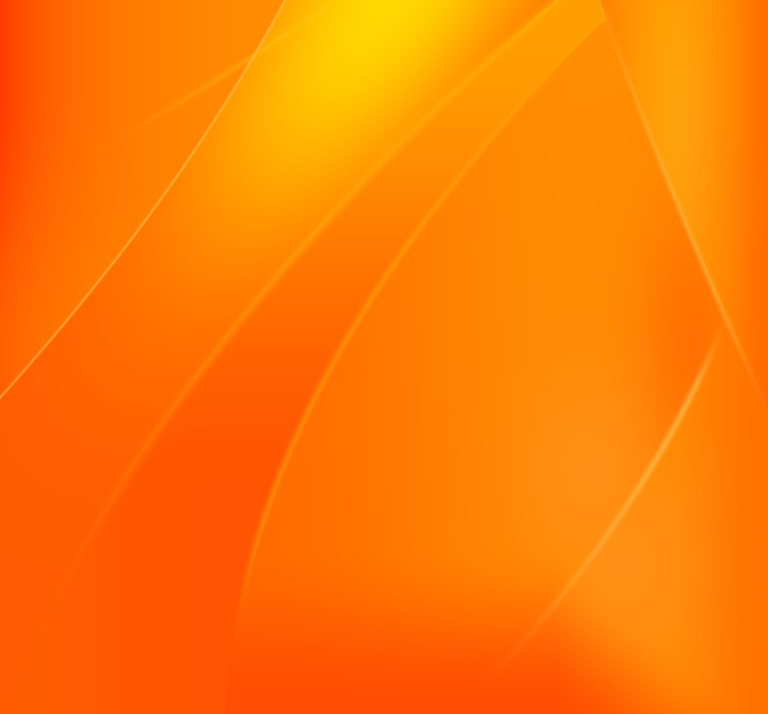
Write a WebGL 1 fragment shader that draws this background.

```glsl
precision highp float;

uniform vec2 u_resolution;

// Curves: x = a + b*t + c*t*t with t = y - y0, stored as (a, b, c, y0)
#define LEFT_ARC   vec4(0.0, 0.839, -0.31, 0.443)
#define LEFT_RAY   vec4(0.13, 1.626, -0.8, 0.79)
#define UPPER_ARC  vec4(0.005, 0.366, 0.352, 0.0)
#define MIDDLE_ARC vec4(0.306, 0.167, 0.464, 0.118)
#define RIGHT_ARC  vec4(0.781, -0.325, 0.098, 1.0)
#define LOWER_ARC  vec4(0.622, 0.875, -0.498, 0.031)
#define GOLD  vec3(1.0, 0.78, 0.06)
#define PEACH vec3(1.0, 0.80, 0.38)
#define EDGE_SOFTNESS 0.0016

// Signed distance to a curve, positive on its right
float curveOffset(vec2 p, vec4 k) {
  float t = p.y - k.w;
  float x = k.x + t * (k.y + k.z * t);
  return (p.x - x) / length(vec2(1.0, k.y + 2.0 * k.z * t));
}

float rightSide(float d) {
  return smoothstep(-EDGE_SOFTNESS, EDGE_SOFTNESS, d);
}

float glow(vec2 p, vec2 centre, vec2 radius) {
  vec2 d = (p - centre) / radius;
  return exp(-dot(d, d));
}

float stroke(float d, float width) {
  return exp(-d * d / (width * width));
}

// Rises over a.x..a.y and falls over b.x..b.y
float fade(float y, vec2 a, vec2 b) {
  return smoothstep(a.x, a.y, y) * (1.0 - smoothstep(b.x, b.y, y));
}

// Fills give the green level: low is red, high is yellow
float leftFill(vec2 p) {
  float rim = mix(0.37, 0.23, smoothstep(0.5, 0.88, p.y));
  return mix(0.49, rim, exp(-p.x / 0.09)) + 0.18 * p.x;
}

float sunFill(vec2 p) {
  vec2 axis = vec2(0.55, 0.835);
  vec2 d = p - vec2(0.52, 1.02);
  vec2 q = vec2(dot(d, axis), d.x * axis.y - d.y * axis.x);
  return 0.35 + 0.5 * glow(q, vec2(0.0), vec2(0.44, 0.165));
}

float shadeFill(vec2 p) {
  return 0.33 + 0.29 * smoothstep(0.3, 1.0, p.y)
       + 0.03 * (1.0 - smoothstep(0.0, 0.28, p.x));
}

float centreFill(vec2 p) {
  float level = mix(0.41, 0.53, smoothstep(0.3, 0.75, p.x)) + 0.02 * p.y;
  return level - 0.1 * glow(p, vec2(0.9, 0.52), vec2(0.065, 0.2));
}

float cornerFill(vec2 p) {
  return 0.535 - 0.09 * smoothstep(0.86, 1.0, p.x);
}

float rightFill(vec2 p) {
  return 0.43 + 0.19 * glow(p, vec2(0.875, 0.9), vec2(0.1, 0.6))
       - 0.04 * smoothstep(0.94, 1.0, p.x);
}

void main() {
  vec2 p = gl_FragCoord.xy / u_resolution;

  float left = curveOffset(p, LEFT_ARC);
  float ray = curveOffset(p, LEFT_RAY);
  float upper = curveOffset(p, UPPER_ARC);
  float middle = curveOffset(p, MIDDLE_ARC);
  float right = curveOffset(p, RIGHT_ARC);
  float lower = curveOffset(p, LOWER_ARC);
  float inCorner = rightSide(lower);
  float inRight = rightSide(right);

  // Layered sheets
  float level = mix(leftFill(p), sunFill(p), rightSide(left));
  level = mix(level, shadeFill(p), rightSide(upper));
  float sheet = mix(centreFill(p), cornerFill(p), inCorner);
  float ember = 1.0 - smoothstep(0.0, 0.24, p.y + 0.9 * max(p.x - 0.72, 0.0));
  sheet = mix(sheet, 0.3, ember);
  level = mix(level, sheet, rightSide(middle));
  level = mix(level, rightFill(p), inRight);

  // Pale haze along the lower arc and in the right sheet
  float haze = mix(glow(p, vec2(0.77, 0.34), vec2(0.09, 0.13)),
                   glow(p, vec2(0.81, 0.21), vec2(0.11, 0.14)), inCorner);
  haze *= 1.0 - ember;
  haze = mix(haze, 0.5 * glow(p, vec2(0.89, 0.82), vec2(0.04, 0.2)), inRight);
  vec3 colour = vec3(1.0, level + 0.03 * haze, 0.005 + 0.085 * haze);

  // Light strokes on the folds
  float goldLight = 0.28 * stroke(upper, 0.006) * smoothstep(0.02, 0.7, p.y);
  goldLight += 0.3 * stroke(middle, 0.0045) * fade(p.y, vec2(0.1, 0.3), vec2(0.6, 1.1));
  goldLight += 0.35 * stroke(ray, 0.0045) * smoothstep(0.77, 0.95, p.y);
  float peachLight = 0.5 * stroke(left, 0.0018);
  peachLight += 0.38 * stroke(right, 0.0035) * fade(p.y, vec2(0.4, 0.6), vec2(0.7, 1.1));
  peachLight += 0.55 * stroke(lower, 0.0045) * fade(p.y, vec2(0.0, 0.42), vec2(0.44, 0.55));
  colour = mix(colour, GOLD, goldLight);
  colour = mix(colour, PEACH, peachLight);

  gl_FragColor = vec4(colour, 1.0);
}
```
